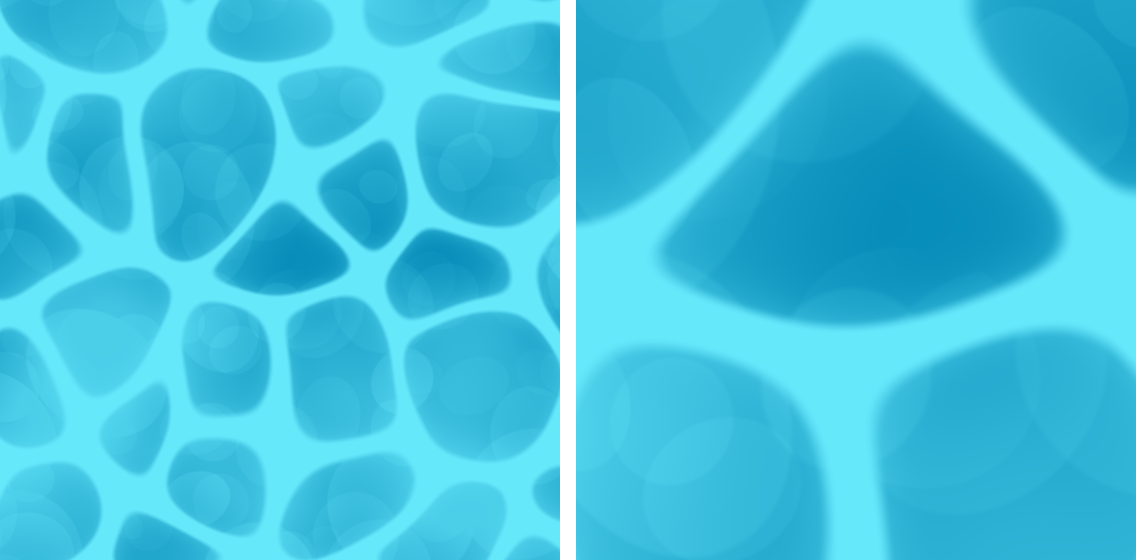
Left, the full canvas; right, a detail of the centre.
Write a WebGL 1 fragment shader that draws this texture.

```glsl
precision highp float;
// Bright rounded water web over blue cells filled with faint translucent discs.

uniform vec2 u_resolution;

#define CELL_COUNT 3.7      // large cells across the canvas
#define WEB_WIDTH 0.032     // half width of the strands, in cells
#define ROUNDING 0.075      // fillet where strands meet
#define WARP 0.16           // bending of the strands
#define EDGE_SOFTNESS 0.03  // strand edge, in cells
#define GLOW_REACH 0.05     // inner rim light, in cells
#define BASE_TONE 0.38
#define SHADE_CONTRAST 0.60
#define DISC_STRENGTH 0.16
#define SEED 4.0
#define DEEP_BLUE vec3(0.015, 0.54, 0.72)
#define WEB_CYAN vec3(0.40, 0.91, 0.985)

vec2 hash2(vec2 p) {
  vec3 q = fract(vec3(p.xyx + SEED) * vec3(0.1031, 0.1030, 0.0973));
  q += dot(q, q.yzx + 33.33);
  return fract((q.xx + q.yz) * q.zy);
}

float gradientCorner(vec2 cell, vec2 offset) {
  float angle = 6.2832 * hash2(cell).x;
  return dot(vec2(cos(angle), sin(angle)), offset);
}

float gradientNoise(vec2 p) {
  vec2 i = floor(p), f = fract(p);
  vec2 u = f * f * f * (f * (f * 6.0 - 15.0) + 10.0);
  vec2 e = vec2(1.0, 0.0);
  return mix(
    mix(gradientCorner(i, f), gradientCorner(i + e, f - e), u.x),
    mix(gradientCorner(i + e.yx, f - e.yx), gradientCorner(i + e.xx, f - e.xx), u.x),
    u.y);
}

// Cell site: position and squared weight; small sites sit between large ones.
vec3 site(vec2 cell, float small) {
  vec2 h = hash2(cell + 57.0 * small);
  vec2 k = hash2(cell + 57.0 * small + 131.0);
  if (small < 0.5) return vec3(cell + 0.1 + 0.8 * h, 0.24 * k.x);
  float weight = k.y < 0.65 ? mix(-0.03, 0.09, k.x) : -9.0;
  return vec3(cell + 0.35 * (h - 0.5), weight);
}

float power(vec2 p, vec3 s) {
  vec2 d = p - s.xy;
  return dot(d, d) - s.z;
}

// Rounded distance to the cell border, and a random value for the cell.
vec2 cellBorder(vec2 p) {
  vec2 home = floor(p);
  vec3 owner = vec3(0.0);
  float nearest = 100.0;
  for (int y = -2; y <= 2; y++)
  for (int x = -2; x <= 2; x++)
  for (int n = 0; n < 2; n++) {
    vec3 s = site(home + vec2(x, y), float(n));
    float d = power(p, s);
    if (d < nearest) { nearest = d; owner = s; }
  }
  float sum = 0.0001;
  for (int y = -2; y <= 2; y++)
  for (int x = -2; x <= 2; x++)
  for (int n = 0; n < 2; n++) {
    vec3 s = site(home + vec2(x, y), float(n));
    float gap = distance(s.xy, owner.xy);
    if (gap > 0.001) sum += exp(-(power(p, s) - nearest) / (2.0 * gap * ROUNDING));
  }
  return vec2(-ROUNDING * log(sum), hash2(floor(owner.xy * 64.0)).x);
}

// Overlapping translucent ovals, summed.
float discs(vec2 p) {
  vec2 home = floor(p);
  float light = 0.0;
  for (int y = -1; y <= 1; y++)
  for (int x = -1; x <= 1; x++) {
    vec2 cell = home + vec2(x, y);
    vec2 h = hash2(cell + 211.0), k = hash2(cell + 307.0);
    vec2 d = p - cell - h;
    float angle = 6.2832 * k.x, c = cos(angle), s = sin(angle);
    d = mat2(c, s, -s, c) * d;
    d.x *= mix(1.0, 1.4, h.x);
    float radius = mix(0.25, 0.65, k.y);
    float strength = mix(0.3, 1.0, fract(7.0 * (k.x + h.y)));
    light += strength * (1.0 - smoothstep(-0.012, 0.012, length(d) - radius));
  }
  return light;
}

void main() {
  vec2 uv = gl_FragCoord.xy / min(u_resolution.x, u_resolution.y);
  vec2 p = uv * CELL_COUNT;
  vec2 bend = vec2(gradientNoise(p * 1.2 + 9.0), gradientNoise(p * 1.2 + 41.0));
  vec2 border = cellBorder(p + WARP * bend);
  float width = WEB_WIDTH * (1.0 + 0.8 * gradientNoise(p * 0.9 + 73.0));
  float depth = border.x - width;

  // Cell interior: broad shade, discs, and a rim light
  float shade = gradientNoise(uv * 2.6 + 19.0) + 0.3 * gradientNoise(uv * 6.0 + 5.0);
  float tone = BASE_TONE + SHADE_CONTRAST * shade + 0.16 * (border.y - 0.5);
  tone += DISC_STRENGTH * (0.75 * discs(uv * 4.6) + 0.5 * discs(uv * 8.0 + 31.0));
  tone = clamp(tone, 0.03, 0.72);
  tone = mix(tone, 1.0, 0.38 * exp(-max(depth, 0.0) / GLOW_REACH));

  // Web on top
  float web = 1.0 - smoothstep(-0.3 * EDGE_SOFTNESS, EDGE_SOFTNESS, depth);
  gl_FragColor = vec4(mix(DEEP_BLUE, WEB_CYAN, mix(tone, 1.0, web)), 1.0);
}
```
